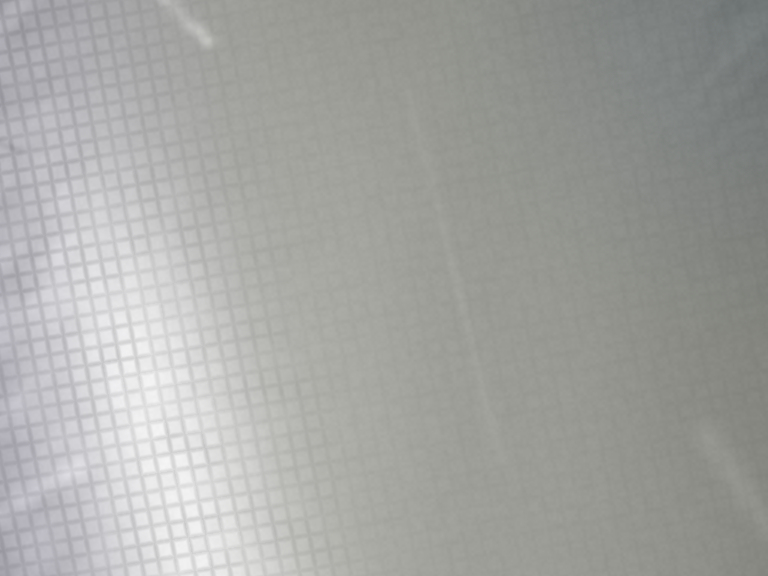
Write a Shadertoy shader that draws this texture.

```glsl
// Silvery ripstop film: a fine tilted thread grid under a soft diagonal sheen, lightly creased.

float hash(vec2 p) {
    vec3 q = fract(p.xyx * vec3(0.1031, 0.1030, 0.0973));
    q += dot(q, q.yzx + 33.33);
    return fract((q.x + q.y) * q.z);
}

float noise(vec2 p) {
    vec2 cell = floor(p), f = fract(p);
    f = f * f * (3.0 - 2.0 * f);
    return mix(mix(hash(cell), hash(cell + vec2(1, 0)), f.x),
               mix(hash(cell + vec2(0, 1)), hash(cell + vec2(1, 1)), f.x), f.y);
}

// Soft fold along the segment a-b
float crease(vec2 p, vec2 a, vec2 b, float width) {
    vec2 pa = p - a, ba = b - a;
    float d = length(pa - ba * clamp(dot(pa, ba) / dot(ba, ba), 0.0, 1.0));
    return exp(-d * d / (width * width));
}

// Dark threads between cells; x for the steep set, y for the shallow set
vec2 threads(vec2 grid, float pixel) {
    vec2 d = abs(fract(grid) - 0.5);
    return 1.0 - smoothstep(vec2(0.02), vec2(0.19 + pixel), d);
}

void mainImage(out vec4 fragColor, in vec2 fragCoord) {
    vec2 p = fragCoord / iResolution.y;

    // Broad shading, darker towards the right and the top
    float light = 0.70 - 0.10 * p.x * p.x - 0.07 * p.y * p.y;
    light += 0.025 * (noise(p * vec2(5.0, 3.0)) - 0.5);

    // Slanted highlight, fading upwards
    float offset = p.x - 0.345 + 0.28 * p.y;
    float spread = offset < 0.0 ? 0.17 : 0.19;
    float sheen = exp(-offset * offset / (spread * spread));
    sheen *= mix(0.16, 1.0, 1.0 - smoothstep(0.30, 1.0, p.y));
    light += 0.25 * sheen;

    // Creases near the edges and one faint long fold
    float ruffle = 0.5 + noise(p * 40.0);
    light += 0.09 * ruffle * crease(p, vec2(0.28, 1.01), vec2(0.36, 0.93), 0.013);
    light += 0.06 * ruffle * crease(p, vec2(0.0, 0.11), vec2(0.13, 0.19), 0.020);
    light -= 0.06 * ruffle * crease(p, vec2(0.0, 0.75), vec2(0.035, 0.74), 0.006);
    light += 0.04 * crease(p, vec2(1.23, 0.24), vec2(1.34, 0.08), 0.025);
    light += 0.02 * crease(p, vec2(0.71, 0.84), vec2(0.87, 0.20), 0.008);
    float corner = smoothstep(0.4, 0.0, length(p - vec2(1.33, 1.0)));
    float edge = smoothstep(0.22, 0.0, p.x);
    light += 0.06 * corner * (noise(vec2(p.x + p.y, p.x - p.y) * vec2(8, 30)) - 0.5);
    light += 0.09 * edge * (noise(vec2(p.x - p.y, p.x + p.y) * vec2(22, 9)) - 0.5);

    // Slightly wavy thread grid, clear on the left and nearly lost on the right
    vec2 sway = 0.006 * vec2(noise(p * 4.0), noise(p * 4.0 + 19.0));
    vec2 grid = (vec2(p.x + 0.19 * p.y, p.y - 0.17 * p.x) + sway) / 0.0298;
    vec2 thread = threads(grid, 1.0 / (iResolution.y * 0.0298));
    float wear = 0.65 + 0.7 * noise(grid * 0.6);
    float contrast = 0.009 + 0.045 * smoothstep(0.75, 0.15, p.x + 0.25 * p.y) + 0.055 * sheen;
    light -= contrast * wear * max(thread.x, 0.85 * thread.y);
    light += 0.03 * sheen * (hash(floor(grid + 0.5)) - 0.5);

    // Fine mottling
    light += 0.016 * (noise(p * 190.0) - 0.5) + 0.012 * (noise(p * 70.0) - 0.5);

    // Lavender left edge, warm grey centre, cool upper right corner
    vec3 tint = mix(vec3(0.0, 0.004, -0.022), vec3(0.0, -0.006, 0.03),
                    smoothstep(0.65, 0.0, p.x + 0.1 * p.y));
    tint = mix(tint, vec3(-0.012, 0.008, 0.008), smoothstep(0.7, 0.0, length(p - vec2(1.33, 1.0))));
    vec3 color = vec3(light) + tint * (1.0 - 0.7 * sheen);

    fragColor = vec4(clamp(color, 0.0, 1.0), 1.0);
}
```
